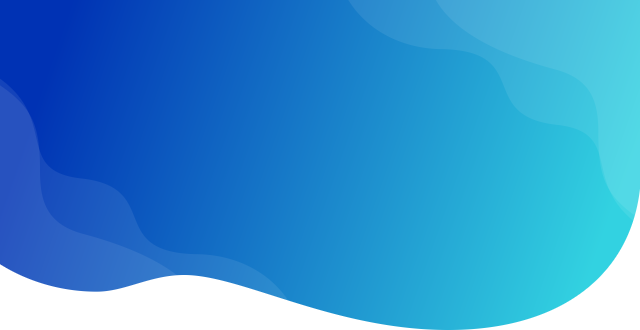
This background is drawn by a Shadertoy shader. Its source:

```glsl
const vec2 GRID = vec2(768.0, 396.0);      // design units, y pointing down
const vec2 HALF_TURN = vec2(766.0, 364.0); // sum of two mirrored points
const vec3 DEEP_BLUE = vec3(0.0, 0.197, 0.705);
const vec3 CYAN = vec3(0.197, 0.825, 0.882);
const vec3 PAPER = vec3(1.0);
const float VEIL = 0.08;

vec2 bezier(vec2 a, vec2 b, vec2 c, vec2 d, float t) {
    float s = 1.0 - t;
    return s * s * s * a + 3.0 * s * s * t * b + 3.0 * s * t * t * c + t * t * t * d;
}

vec2 bezierTangent(vec2 a, vec2 b, vec2 c, vec2 d, float t) {
    float s = 1.0 - t;
    return s * s * (b - a) + 2.0 * s * t * (c - b) + t * t * (d - c);
}

// Signed offset from a cubic that always advances along axis; positive is below
float curveSide(vec2 p, vec2 axis, vec2 a, vec2 b, vec2 c, vec2 d) {
    float low = 0.0, high = 1.0, goal = dot(p, axis);
    for (int i = 0; i < 15; i++) {
        float middle = 0.5 * (low + high);
        if (dot(bezier(a, b, c, d, middle), axis) < goal) low = middle;
        else high = middle;
    }
    float t = 0.5 * (low + high);
    vec2 tangent = normalize(bezierTangent(a, b, c, d, t));
    vec2 offset = p - bezier(a, b, c, d, t);
    return tangent.x * offset.y - tangent.y * offset.x;
}

// Lower outline of the coloured area
float outlineSide(vec2 p) {
    vec2 axis = vec2(1.0, -0.3);
    vec2 start = vec2(0.0, 317.0), dip = vec2(116.0, 350.0);
    vec2 crest = vec2(221.0, 330.0), base = vec2(538.0, 396.0);
    float along = dot(p, axis);
    if (along < dot(dip, axis))
        return curveSide(p, axis, start, vec2(35.0, 339.0), vec2(76.0, 350.0), dip);
    if (along < dot(crest, axis))
        return curveSide(p, axis, dip, vec2(150.0, 350.0), vec2(180.0, 330.0), crest);
    if (along < dot(base, axis))
        return curveSide(p, axis, crest, vec2(290.0, 330.0), vec2(400.0, 396.0), base);
    return curveSide(p, axis, base, vec2(675.0, 396.0), vec2(762.0, 328.0), vec2(769.0, 215.0));
}

// Wide corner wave
float outerSide(vec2 p) {
    vec2 axis = vec2(1.0);
    vec2 shelf = vec2(532.0, 59.0), step2 = vec2(670.0, 150.0);
    float along = dot(p, axis);
    if (along < dot(shelf, axis))
        return curveSide(p, axis, vec2(418.0, 0.0), vec2(440.0, 36.0), vec2(482.0, 59.0), shelf);
    if (along < dot(step2, axis))
        return curveSide(p, axis, shelf, vec2(640.0, 62.0), vec2(570.0, 140.0), step2);
    return curveSide(p, axis, step2, vec2(750.0, 160.0), vec2(695.0, 220.0), vec2(768.0, 271.0));
}

// Narrow corner wave
float innerSide(vec2 p) {
    vec2 axis = vec2(1.0);
    vec2 shoulder = vec2(665.0, 83.0), waist = vec2(718.0, 160.0);
    float along = dot(p, axis);
    if (along < dot(shoulder, axis))
        return curveSide(p, axis, vec2(523.0, 0.0), vec2(546.0, 40.0), vec2(602.0, 66.0), shoulder);
    if (along < dot(waist, axis))
        return curveSide(p, axis, shoulder, vec2(712.0, 95.0), vec2(718.0, 125.0), waist);
    return curveSide(p, axis, waist, vec2(718.0, 215.0), vec2(728.0, 236.0), vec2(768.0, 263.0));
}

float coverage(float side, float pixel) {
    return clamp(0.5 - side / pixel, 0.0, 1.0);
}

vec3 addCornerVeils(vec3 color, vec2 p, float pixel) {
    color = mix(color, PAPER, VEIL * coverage(outerSide(p), pixel));
    return mix(color, PAPER, VEIL * coverage(innerSide(p), pixel));
}

void mainImage(out vec4 fragColor, in vec2 fragCoord) {
    vec2 uv = fragCoord / iResolution.xy;
    vec2 p = vec2(uv.x, 1.0 - uv.y) * GRID;
    float pixel = GRID.y / iResolution.y;

    // Slanted gradient
    float blend = clamp((dot(p, vec2(1.0, 0.35)) - 88.0) / 737.0, 0.0, 1.0);
    vec3 color = mix(DEEP_BLUE, CYAN, blend);

    // Translucent waves in opposite corners
    color = addCornerVeils(color, p, pixel);
    color = addCornerVeils(color, HALF_TURN - p, pixel);

    // White area below the outline
    color = mix(PAPER, color, coverage(outlineSide(p), pixel));
    fragColor = vec4(color, 1.0);
}
```
